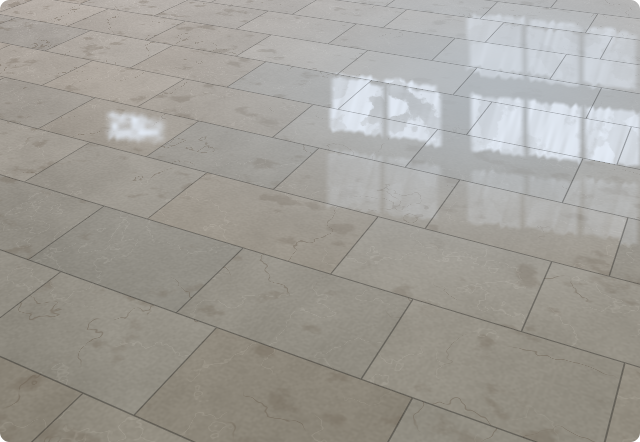
Write a Shadertoy shader that draws this texture.

```glsl
// Polished stone floor in perspective: staggered rectangular tiles with thin joints,
// drawn by mapping the view back to floor space with a homography. Veins and stains
// come from value noise; a cool sheen and window reflections lie over the far right.

// Columns: one tile along a row, one row away, floor origin (view y points down).
const mat3 FLOOR_TO_VIEW = mat3(0.1831, 0.0442, -0.0902,
                                0.1230, -0.0630, 0.1000,
                                0.1628, 0.4660, 1.0000);
const float TILE_ASPECT = 1.7;
const float JOINT_HALF_WIDTH = 0.0060;
const float JOINT_SHADE = 0.70;
const float TILE_VARIATION = 0.045;
const float CORNER_RADIUS = 0.015;

// Joint position in each row, from the nearest row on; rows 0 and 2 hold one long tile
const int FIRST_ROW = -3;
const float ROW_OFFSET[8] = float[8](0.96, 0.24, 0.0, 0.54, 0.83, 0.46, 0.67, 0.36);
const float LONG_TILE = 1.21;

const vec3 NEAR_STONE = vec3(0.553, 0.536, 0.493);
const vec3 FAR_STONE = vec3(0.720, 0.693, 0.668);
const vec3 STAIN = vec3(0.43, 0.385, 0.33);
const vec3 SKY_SHEEN = vec3(0.710, 0.740, 0.768);
const vec3 WINDOW_LIGHT = vec3(0.89, 0.92, 0.96);

const vec2 SHEEN_CENTER = vec2(0.79, 0.19);
const vec2 SHEEN_SIZE = vec2(0.38, 0.29);
const vec2 FOLIAGE_CENTER = vec2(0.63, 0.23);
const vec2 GLINT_CENTER = vec2(0.215, 0.285);
const vec2 GLINT_SIZE = vec2(0.042, 0.027);
const vec2 PANE_HALF_SIZE = vec2(0.041, 0.062);
const vec3 TIER_GLOW = vec3(0.55, 0.92, 0.26);

float hash(vec2 p) {
    return fract(sin(dot(p, vec2(127.1, 311.7))) * 43758.545);
}

float noise(vec2 p) {
    vec2 i = floor(p), f = fract(p);
    f = f * f * (3.0 - 2.0 * f);
    return mix(mix(hash(i), hash(i + vec2(1, 0)), f.x),
               mix(hash(i + vec2(0, 1)), hash(i + vec2(1, 1)), f.x), f.y);
}

float fbm(vec2 p) {
    float sum = 0.0, amplitude = 0.5;
    for (int i = 0; i < 5; i++) {
        sum += amplitude * noise(p);
        p = mat2(1.6, 1.2, -1.2, 1.6) * p + 3.7;
        amplitude *= 0.5;
    }
    return sum;
}

// Soft rectangle, 1 inside
float softBox(vec2 p, vec2 halfSize, float blur) {
    vec2 inside = smoothstep(vec2(blur), vec2(-blur), abs(p) - halfSize);
    return inside.x * inside.y;
}

// Three tiers of panes, a pair and a triple with a dark pillar between them
float windowPanes(vec2 p) {
    p.y -= 0.17 * (p.x - 0.5);
    float glow = 0.0;
    for (int tier = 0; tier < 3; tier++)
        for (int i = (tier == 0 ? 2 : 0); i < 5; i++) {
            float pillar = i < 2 ? 0.0 : 0.04;
            vec2 center = vec2(0.555 + 0.09 * float(i) + pillar, 0.06 + 0.17 * float(tier));
            glow = max(glow, TIER_GLOW[tier] * softBox(p - center, PANE_HALF_SIZE, 0.006));
        }
    return glow;
}

// Fine line where a noise field crosses its middle
float vein(vec2 p, float width) {
    return smoothstep(width, 0.0, abs(fbm(p) - 0.48));
}

void mainImage(out vec4 fragColor, in vec2 fragCoord) {
    vec2 view = fragCoord / iResolution.xy;
    view.y = 1.0 - view.y;

    // Floor position and staggered tile cell
    vec3 ray = inverse(FLOOR_TO_VIEW) * vec3(view, 1.0);
    vec2 ground = ray.xy / ray.z;
    vec2 scale = vec2(TILE_ASPECT, 1.0);
    vec2 pixel = sqrt(pow(abs(dFdx(ground)), vec2(2)) + pow(abs(dFdy(ground)), vec2(2))) * scale;
    float row = floor(ground.y);
    int rowIndex = max(int(row) - FIRST_ROW, 0);
    vec2 cell = ground - vec2(ROW_OFFSET[rowIndex % 8], 0.0);

    // Stretch the long tile and push the ones left of it aside
    float longEnd = row == 0.0 ? 1.0 : 0.0;
    float reach = longEnd - cell.x;
    if ((row == 0.0 || row == 2.0) && reach > 0.0) {
        bool isLong = reach < LONG_TILE;
        cell.x = isLong ? longEnd - reach / LONG_TILE : cell.x + LONG_TILE - 1.0;
        if (isLong) scale.x *= LONG_TILE;
    }
    vec2 id = floor(cell), local = fract(cell);
    float tone = hash(id + 4.3) - 0.5, warmth = hash(id + 17.9) - 0.5;

    // Stone tone, tile by tile
    vec3 color = mix(NEAR_STONE, FAR_STONE, pow(1.0 - view.y, 1.65));
    color += TILE_VARIATION * tone + 0.018 * warmth * vec3(1.0, 0.1, -0.7);
    color -= 0.035 * smoothstep(0.25, 0.0, view.x);

    // Clouds, stains, dark cracks and pale veins
    vec2 stone = local * scale + 19.0 * vec2(hash(id), hash(id + 8.1));
    float cloud = fbm(stone * 2.6);
    float patches = smoothstep(0.50, 0.68, noise(stone * 1.9 + 5.0));
    float stain = smoothstep(0.60, 0.76, fbm(stone * vec2(3.5, 5.0) + 40.0));
    color += 0.06 * (cloud - 0.48) + 0.032 * (noise(stone * 48.0) - 0.5);
    color = mix(color, STAIN, 0.30 * stain);
    color = mix(color, STAIN, 0.46 * patches * vein(stone * 1.5 + 11.0, 0.008));
    color += 0.035 * vein(stone * 2.4 + 27.0, 0.012) * (1.0 - patches);

    // Cool sheen and window light, shifted by the slight tilt of each tile
    vec2 fromSheen = (view - SHEEN_CENTER) / SHEEN_SIZE;
    color = mix(color, SKY_SHEEN + 0.03 * tone, 0.85 * exp(-dot(fromSheen, fromSheen)));
    vec2 mirror = view + vec2(0.010, 0.022) * vec2(warmth, tone);
    float streaks = noise(vec2(view.x * 150.0 + view.y * 30.0, view.y * 12.0));
    mirror.y += 0.012 * (streaks - 0.5);
    vec2 fromTree = (view - FOLIAGE_CENTER) / vec2(0.07, 0.06);
    float foliage = smoothstep(0.46, 0.56, fbm(view * vec2(34.0, 25.0)));
    foliage *= 0.22 + 0.48 * exp(-dot(fromTree, fromTree));
    float light = windowPanes(mirror) * (1.0 - foliage) * (0.74 + 0.36 * streaks);
    vec2 glint = mirror - GLINT_CENTER;
    glint.y -= 0.15 * glint.x;
    light += softBox(glint, GLINT_SIZE, 0.010) * mix(0.30, 1.0, noise(view * vec2(95, 70)));
    color = mix(color, WINDOW_LIGHT, min(light, 1.0));

    // Joints
    vec2 edge = min(local, 1.0 - local) * scale;
    vec2 joint = clamp((JOINT_HALF_WIDTH - edge) / pixel + 0.5, 0.0, 1.0);
    color *= mix(1.0, JOINT_SHADE, max(joint.x, joint.y));

    // Rounded white corners
    vec2 canvas = iResolution.xy / iResolution.x;
    vec2 corner = abs(view - 0.5) * canvas - 0.5 * canvas + CORNER_RADIUS;
    float outside = length(max(corner, 0.0)) - CORNER_RADIUS;
    color = mix(color, vec3(1.0), clamp(outside * iResolution.x + 0.5, 0.0, 1.0));
    fragColor = vec4(color, 1.0);
}
```
